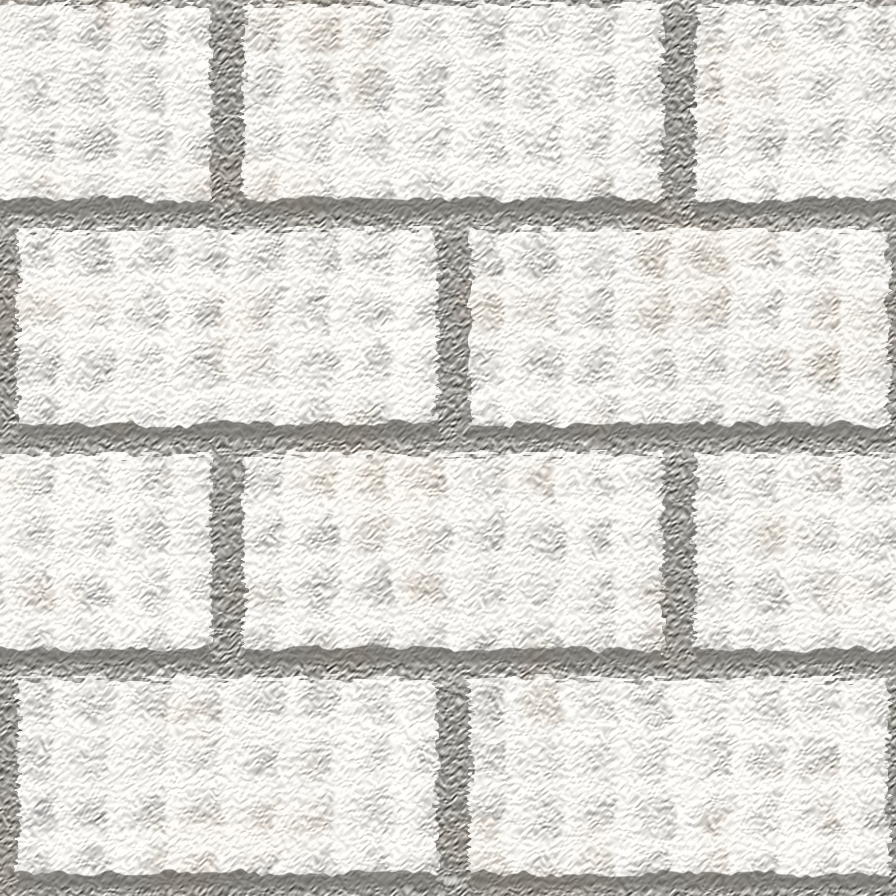
Reproduce this texture procedurally as a Shadertoy shader.

```glsl
// White rough-faced brick wall in running bond with ragged grey mortar.
// Joints are noisy distance bands; brick faces carry a grid of soft slanted
// wedges, and a fine embossed slanted grain covers everything.

const vec2 BRICK = vec2(0.504, 0.2507);   // brick pitch
const vec2 ORIGIN = vec2(0.002, 0.008);   // crossing of the first joints
const float JOINT_X = 0.0185;             // half width of upright joints
const float JOINT_TOP = 0.0175;           // bed joint reach above its centre
const float JOINT_BOTTOM = 0.0165;        // bed joint reach below its centre
const float ROUGHNESS = 0.0075;           // wander of the joint edges
const float FACETS = 16.0;                // facets across the canvas
const vec2 GRAIN_SCALE = vec2(220.0, 390.0);
const vec2 GRAIN_DIR = vec2(0.82, 0.57);
const float FACE_GRAIN = 0.40;            // grain contrast on bricks
const float FACET_DEPTH = 0.115;          // darkening in the facets
const float BLOTCH_DEPTH = 0.03;          // broad uneven tone

const vec3 WHITE = vec3(0.985, 0.981, 0.967);
const vec3 WARM = vec3(1.0, 0.975, 0.95);
const vec3 MORTAR = vec3(0.615, 0.608, 0.588);
const vec3 SHADOW = vec3(0.515, 0.507, 0.488);

float hash(vec2 p) {
    vec3 q = fract(vec3(p.xyx) * 0.1031);
    q += dot(q, q.yzx + 33.33);
    return fract((q.x + q.y) * q.z);
}

float noise(vec2 p) {
    vec2 i = floor(p), f = fract(p);
    f = f * f * (3.0 - 2.0 * f);
    return mix(mix(hash(i), hash(i + vec2(1, 0)), f.x),
               mix(hash(i + vec2(0, 1)), hash(i + vec2(1, 1)), f.x), f.y);
}

// Signed noise in -1..1
float wander(vec2 p) {
    return 2.0 * noise(p) - 1.0;
}

// Coordinates along and across the grain
vec2 slant(vec2 p) {
    return vec2(dot(p, GRAIN_DIR), dot(p, vec2(-GRAIN_DIR.y, GRAIN_DIR.x)));
}

// Relief of short slanted strokes, lit from above
float emboss(vec2 uv) {
    vec2 p = slant(uv) * GRAIN_SCALE + 1.2 * noise(uv * 90.0) + 300.0;
    return noise(p) - noise(p + vec2(0.4, 1.0));
}

// Grey of one slanted wedge: fades to the upper left, stops at the lower right
float facetShade(vec2 uv) {
    vec2 warp = vec2(wander(uv * 40.0), wander(uv * 40.0 + 70.0));
    vec2 p = uv * FACETS + 0.16 * warp + vec2(-0.06, 0.03);
    vec2 c = fract(p) - 0.5;
    vec2 s = slant(c);
    float rise = smoothstep(0.50, -0.12, s.y) * smoothstep(-0.62, 0.10, s.x);
    float stop = smoothstep(0.50, 0.36, abs(c.x)) * smoothstep(-0.50, -0.26, c.y)
               * smoothstep(0.50, 0.28, c.y);
    float patchy = 0.45 + 1.1 * noise(slant(uv) * vec2(45.0, 110.0) + 200.0);
    return rise * stop * patchy * (0.75 + 0.5 * hash(floor(p) + 11.0));
}

void mainImage(out vec4 fragColor, in vec2 fragCoord) {
    vec2 uv = fragCoord / iResolution.xy;
    float soft = max(0.75 / iResolution.y, 0.0012);

    // Offsets from the nearest bed joint and upright joint
    vec2 q = (uv - ORIGIN) / BRICK;
    float row = floor(q.y);
    float bed = floor(q.y + 0.5);
    float dy = (q.y - bed) * BRICK.y;
    float dx = (fract(q.x + 0.5 * mod(row, 2.0) + 0.5) - 0.5) * BRICK.x;

    // Scalloped top edge, dashed bottom edge, toothed upright sides
    float top = JOINT_TOP + ROUGHNESS * (0.45 * wander(vec2(uv.x * 48.0, bed * 7.0 + 40.0))
              + 0.30 * wander(vec2(uv.x * 130.0, bed * 5.0 + 90.0)));
    float bottom = JOINT_BOTTOM + ROUGHNESS * wander(uv * vec2(80.0, 360.0) + 20.0);
    float side = JOINT_X + ROUGHNESS * (0.65 * wander(uv * vec2(170.0, 330.0) + 60.0)
               + 0.3 * wander(vec2(sign(dx) * 9.0 + 30.0, uv.y * 55.0 + 10.0)));
    float bedDist = max(dy - top, -dy - bottom);
    float sideDist = abs(dx) - side;
    float upright = 1.0 - smoothstep(-soft, soft, sideDist);
    float joint = 1.0 - smoothstep(-soft, soft, min(bedDist, sideDist));

    // Brick face: wedges, grain and faint warm stains
    float grain = emboss(uv);
    float shade = facetShade(uv);
    float blotch = noise(uv * 9.0 + 50.0);
    float tone = 0.985 - FACET_DEPTH * shade - BLOTCH_DEPTH * blotch
               + FACE_GRAIN * grain * (0.55 + 0.35 * shade);
    float stain = smoothstep(0.50, 0.9, noise(uv * 15.0 + 5.0));
    vec3 brick = WHITE * min(tone / 0.985, 1.015);
    brick *= mix(vec3(1.0), WARM, stain * (0.25 + 0.75 * min(shade, 1.0)));

    // Mortar: shadow under the bricks, darker rims, pale grain elsewhere
    float underBrick = smoothstep(-0.004, 0.007, dy) * (1.0 - smoothstep(0.021, 0.026, dy)) * (1.0 - upright);
    float rim = upright * smoothstep(-0.006, -0.001, sideDist) * step(0.02, abs(dy));
    float dark = max(underBrick, 0.5 * rim);
    vec3 mortar = mix(MORTAR, SHADOW, dark) + grain * mix(0.48, 0.16, dark);
    mortar += 0.06 * (1.0 - smoothstep(-0.014, -0.005, dy)) * step(-0.025, dy);
    mortar *= mix(vec3(1.0), WARM, 0.8 * stain);

    fragColor = vec4(clamp(mix(brick, mortar, joint), 0.0, 1.0), 1.0);
}
```
